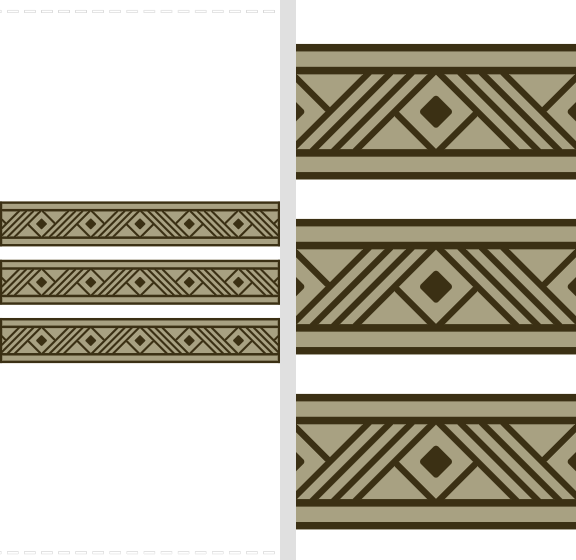
Left, the full canvas; right, a detail of the centre.
This pattern is drawn by a WebGL 2 fragment shader. Its source:

```glsl
#version 300 es
precision highp float;

uniform vec2 u_resolution;
out vec4 fragColor;

// Lengths are in canvas widths; the canvas is 1 wide and 2 high.
const vec3 PAPER = vec3(1.0);
const vec3 TAN = vec3(0.66, 0.63, 0.51);
const vec3 BROWN = vec3(0.23, 0.19, 0.08);
const vec3 STITCH_GREY = vec3(0.80);

const float MID_ROW = 0.992;
const float ROW_STEP = 0.2083;
const float BAND_HALF = 0.0808;
const float MOTIF_STEP = 0.1758;
const float DIAMOND_RADIUS = 0.0495;
const float OUTER_RAIL = 0.0763;
const float INNER_RAIL = 0.0490;
const float RAIL_HALF = 0.0045;
const float DIAGONAL_HALF = 0.0038;
const float STITCH_STEP = 0.0610;

float fill(float dist, float pixel) {
  return clamp(0.5 - dist / pixel, 0.0, 1.0);
}

float stroke(float dist, float halfWidth, float pixel) {
  return fill(abs(dist) - halfWidth, pixel);
}

// Signed offset from the nearest multiple of a step
float repeatCentered(float v, float period) {
  return v - period * floor(v / period + 0.5);
}

float roundedBox(vec2 p, vec2 halfSize, float radius) {
  vec2 q = abs(p) - halfSize + radius;
  return length(max(q, 0.0)) + min(max(q.x, q.y), 0.0) - radius;
}

// Four even diagonals fill the gap between neighbouring diamonds
float gapDiagonals(vec2 p, float period, float radius) {
  float spacing = (period - 2.0 * radius) / 3.0;
  float fromGap = abs(repeatCentered(p.x + p.y - 0.5 * period, period));
  return abs(abs(fromGap - spacing) - 0.5 * spacing) * 0.70711;
}

// Diamond outline, rounded core and diagonals mirrored about x = 0
float frieze(vec2 p, float pixel) {
  vec2 cell = vec2(repeatCentered(p.x, MOTIF_STEP), p.y);
  float outline = (abs(cell.x) + abs(cell.y) - DIAMOND_RADIUS) * 0.70711;
  vec2 turned = vec2(cell.x + cell.y, cell.x - cell.y) * 0.70711;
  float core = roundedBox(turned, vec2(0.0146), 0.004);
  float diagonals = gapDiagonals(vec2(abs(p.x), p.y), MOTIF_STEP, DIAMOND_RADIUS);
  float ink = stroke(outline, DIAGONAL_HALF, pixel);
  ink = max(ink, stroke(diagonals, DIAGONAL_HALF, pixel));
  return max(ink, fill(core, pixel));
}

// Brown coverage of one band, centred on the origin
float bandInk(vec2 p, float pixel) {
  float height = abs(p.y);
  float ink = frieze(p, pixel) * fill(height - INNER_RAIL, pixel);
  ink = max(ink, stroke(height - INNER_RAIL, RAIL_HALF, pixel));
  ink = max(ink, stroke(height - OUTER_RAIL, RAIL_HALF, pixel));
  return max(ink, fill(0.492 - abs(p.x), pixel));
}

// Row of thin hollow dashes
float stitches(vec2 p, float level, float pixel) {
  vec2 cell = vec2(repeatCentered(p.x - 0.0456, STITCH_STEP), p.y - level);
  float dash = roundedBox(cell, vec2(0.0195, 0.0045), 0.001);
  return stroke(dash, 0.0009, pixel);
}

void main() {
  vec2 p = gl_FragCoord.xy / u_resolution * vec2(1.0, 2.0);
  float pixel = max(1.0 / u_resolution.x, 2.0 / u_resolution.y);

  // Faint stitching near the top and bottom
  vec3 color = mix(PAPER, STITCH_GREY, stitches(p, 1.959, pixel));
  color = mix(color, STITCH_GREY, 0.8 * stitches(p, 0.026, pixel));

  // Three identical bands
  float row = clamp(floor((p.y - MID_ROW) / ROW_STEP + 0.5), -1.0, 1.0);
  vec2 local = vec2(p.x - 0.5, p.y - MID_ROW - row * ROW_STEP);
  vec3 band = mix(TAN, BROWN, bandInk(local, pixel));
  color = mix(color, band, fill(abs(local.y) - BAND_HALF, pixel));

  fragColor = vec4(color, 1.0);
}
```
